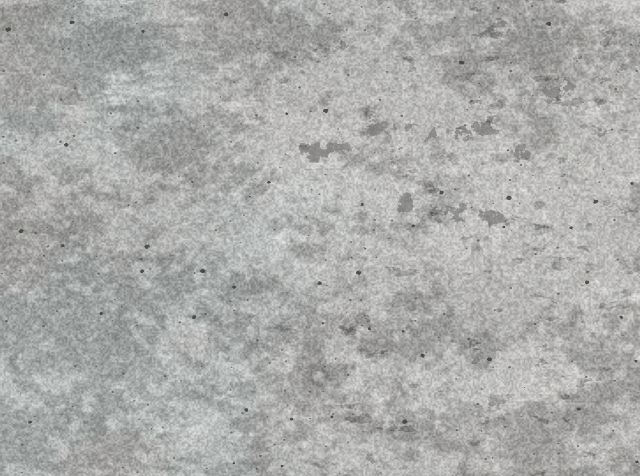
Reproduce this texture procedurally as a Shadertoy shader.

```glsl
// Weathered grey concrete: fine grain over mottled dark patches, with
// horizontal streaks at the upper left, ragged scars and small air pits.
// Layers of value noise set the tone; scars and pits are hashed discs.

float hash(vec2 p) {
    vec3 q = fract(vec3(p.xyx) * 0.1031);
    q += dot(q, q.yzx + 33.33);
    return fract((q.x + q.y) * q.z);
}

float noise(vec2 p) {
    vec2 cell = floor(p), f = fract(p);
    f = f * f * (3.0 - 2.0 * f);
    return mix(mix(hash(cell), hash(cell + vec2(1, 0)), f.x),
               mix(hash(cell + vec2(0, 1)), hash(cell + vec2(1, 1)), f.x), f.y);
}

float fbm(vec2 p) {
    float sum = 0.0, amp = 0.5, total = 0.0;
    for (int i = 0; i < 5; i++) {
        sum += amp * noise(p);
        total += amp;
        amp *= 0.57;
        p = mat2(1.98, 0.28, -0.28, 1.98) * p + 17.3;
    }
    return sum / total;
}

// Soft elliptical region, 1 at its centre
float region(vec2 p, vec2 centre, vec2 size) {
    vec2 d = (p - centre) / size;
    return exp(-dot(d, d));
}

// One possible pit per grid cell, kept clear of the cell border
float pits(vec2 p, float scale, float chance, float radius) {
    vec2 cell = floor(p * scale);
    vec2 centre = (cell + 0.2 + 0.6 * vec2(hash(cell + 5.1), hash(cell + 9.7))) / scale;
    float r = radius * (0.5 + hash(cell + 3.3));
    float d = length((p - centre) * vec2(0.9, 1.1)) + (noise(p * 300.0) - 0.5) * radius * 0.7;
    return step(hash(cell + 21.0), chance) * smoothstep(r + 0.0012, r - 0.0012, d);
}

// Distance to a jittered row of ragged scars
float scarRow(vec2 p, vec2 start, vec2 end, float jitter, float size, float seed) {
    float d = 1.0;
    for (int i = 0; i < 8; i++) {
        vec2 key = vec2(float(i), seed);
        vec2 c = mix(start, end, (float(i) + 0.7 * hash(key)) / 7.5);
        c.y += jitter * (hash(key + 4.0) - 0.5);
        float r = size * (0.4 + 0.8 * hash(key + 8.0));
        d = min(d, length((p - c) * vec2(0.8, 1.2)) - r);
    }
    return d;
}

void mainImage(out vec4 fragColor, in vec2 fragCoord) {
    vec2 p = fragCoord / iResolution.y;
    p.x += 0.5 * (1.347 - iResolution.x / iResolution.y);

    // Where the surface is stained, and where it is worn pale
    float topLeft = region(p, vec2(0.15, 0.93), vec2(0.38, 0.22));
    float stain = topLeft
        + 0.75 * region(p, vec2(0.18, 0.28), vec2(0.36, 0.26))
        + 0.6 * region(p, vec2(1.2, 0.14), vec2(0.34, 0.18))
        + 0.55 * region(p, vec2(1.05, 1.0), vec2(0.5, 0.16))
        + 0.35 * region(p, vec2(0.55, 0.7), vec2(0.16, 0.1));
    float worn = region(p, vec2(0.95, 0.47), vec2(0.5, 0.25));

    // Mottled patches, drawn out sideways at the upper left
    float broad = fbm(p * vec2(8.0, 10.0) + 3.0);
    float fine = fbm(p * vec2(38.0, 48.0) + 40.0);
    float streak = fbm(p * vec2(15.0, 75.0) + 80.0);
    float mottle = 0.5 * broad + 0.5 * mix(fine, streak, 0.75 * smoothstep(0.2, 0.8, topLeft));
    float patches = smoothstep(0.46, 0.64, mottle + 0.14 * stain - 0.04 * worn);

    // Tone: patches, slow drift, pale smears and grain
    float tone = 0.727 - 0.12 * patches + 0.012 * worn;
    tone += 0.12 * (fbm(p * vec2(3.0, 6.0) + 11.0) - 0.5);
    tone += 0.06 * smoothstep(0.64, 0.76, fbm(p * vec2(12.0, 32.0) + 60.0));
    tone += 0.05 * region(p, vec2(0.2, 0.68), vec2(0.07, 0.04)) * smoothstep(0.35, 0.6, fine);
    tone += 0.17 * (noise(p * 270.0) - 0.5) + 0.09 * (noise(p * 125.0 + 31.0) - 0.5);

    // Scars: dark ragged hollows flecked with pale grit
    float scar = scarRow(p, vec2(0.79, 0.57), vec2(1.06, 0.53), 0.025, 0.018, 2.0);
    scar = min(scar, scarRow(p, vec2(0.64, 0.70), vec2(1.1, 0.69), 0.07, 0.018, 13.0));
    scar = min(scar, scarRow(p, vec2(1.17, 0.81), vec2(1.25, 0.83), 0.015, 0.012, 7.0));
    scar += 0.075 * (fbm(p * 42.0 + 9.0) - 0.47);
    float hollow = smoothstep(0.004, -0.004, scar);
    float grit = smoothstep(0.56, 0.68, fbm(p * vec2(65.0, 80.0) + 23.0));
    tone = mix(tone, 0.5 + 0.24 * grit + 0.35 * (tone - 0.68), 0.88 * hollow);

    // Small dark sideways flecks, mostly on the right
    float fleck = smoothstep(0.69, 0.74, fbm(p * vec2(22.0, 42.0) + 120.0));
    tone -= 0.13 * fleck * smoothstep(0.4, 0.8, p.x);

    // A lone pale plug inside a dark halo
    float plug = length((p - vec2(0.67, 0.21)) * vec2(0.9, 1.1)) + 0.012 * (fine - 0.5);
    tone -= 0.15 * exp(-plug * plug * 1500.0);
    tone += 0.17 * smoothstep(0.016, 0.011, plug);

    // Cool and warm drift of the grey
    float cool = smoothstep(0.4, 0.65, fbm(p * 4.0 + 70.0)) * smoothstep(1.1, 0.3, p.x);
    vec3 color = vec3(tone) + mix(vec3(0.004, 0.002, -0.007), vec3(-0.014, 0.005, 0.002), cool);

    // Air pits in two sizes
    float pit = max(pits(p, 11.0, 0.3, 0.0034), 0.7 * pits(p + 2.0, 36.0, 0.16, 0.0018));
    color = mix(color, vec3(0.24, 0.24, 0.23), 0.85 * pit);

    fragColor = vec4(clamp(color, 0.0, 1.0), 1.0);
}
```
